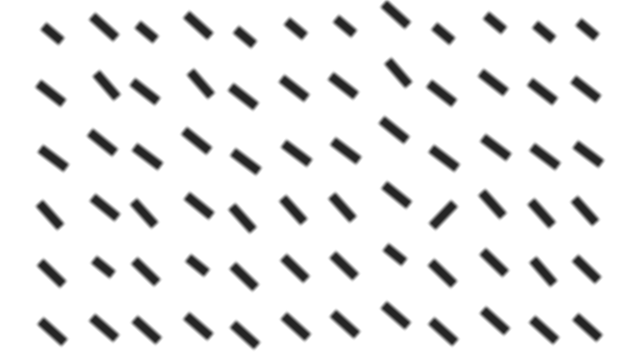
This pattern is drawn by a Shadertoy shader. Its source:

```glsl
#define COLS 12
#define ROWS 6
#define CANVAS_WIDTH 768.0
#define DASH_WIDTH 11.4
#define EDGE_SOFTNESS 3.3
#define INK vec3(0.14)
#define PAPER vec3(1.0)
#define FLIPPED_DASH ivec2(8, 3)
#define STEEP_DASH ivec2(10, 4)

// Column centres and vertical shifts
const float columnX[COLS] = float[COLS](
    63.0, 125.0, 176.0, 238.0, 294.0, 355.0, 414.0, 475.0, 532.0, 594.0, 653.0, 705.0);
const float columnShift[COLS] = float[COLS](
    0.0, 0.0, -2.0, -2.0, 4.0, -6.0, -9.0, -15.0, 0.0, -13.0, -2.0, -5.0);

// Row styles: x shift, y from top, tilt in degrees, dash length
const vec4 mainRow[ROWS] = vec4[ROWS](
    vec4( 0.0,  40.5, 40.0, 28.5), vec4(-2.0, 112.0, 38.0, 38.5),
    vec4( 1.0, 190.0, 37.0, 39.0), vec4(-3.0, 258.0, 48.0, 38.5),
    vec4(-1.0, 328.0, 44.0, 38.5), vec4( 0.0, 398.0, 42.0, 39.0));
const vec4 raisedRow[ROWS] = vec4[ROWS](
    vec4( 0.0,  32.5, 42.0, 39.0), vec4( 3.0, 102.5, 49.0, 38.5),
    vec4(-2.0, 171.0, 39.0, 39.0), vec4( 1.0, 249.0, 39.0, 38.5),
    vec4(-1.0, 320.5, 39.0, 29.0), vec4( 0.0, 393.5, 41.0, 38.5));

// Soft rectangle coverage, long axis along the tilt
float dash(vec2 offset, float tilt, float dashLength) {
    vec2 axis = vec2(cos(tilt), sin(tilt));
    vec2 local = vec2(dot(offset, axis), dot(offset, vec2(-axis.y, axis.x)));
    vec2 inside = 0.5 * vec2(dashLength, DASH_WIDTH) - abs(local);
    vec2 cover = smoothstep(-EDGE_SOFTNESS, EDGE_SOFTNESS, inside);
    return cover.x * cover.y;
}

void mainImage(out vec4 fragColor, in vec2 fragCoord) {
    vec2 p = vec2(fragCoord.x, iResolution.y - fragCoord.y) * CANVAS_WIDTH / iResolution.x;
    float ink = 0.0;

    for (int row = 0; row < ROWS; row++) {
        for (int col = 0; col < COLS; col++) {
            bool raised = col == 1 || col == 3 || col == 7;
            vec4 style = raised ? raisedRow[row] : mainRow[row];
            vec2 centre = vec2(columnX[col], columnShift[col]) + style.xy;
            float tilt = radians(style.z);

            // Odd dashes out
            ivec2 cell = ivec2(col, row);
            if (cell == FLIPPED_DASH) {
                tilt = -radians(46.0);
                centre.x -= style.x;
            }
            if (cell == STEEP_DASH) tilt = radians(49.0);

            ink = max(ink, dash(p - centre, tilt, style.w));
        }
    }
    fragColor = vec4(mix(PAPER, INK, ink), 1.0);
}
```
